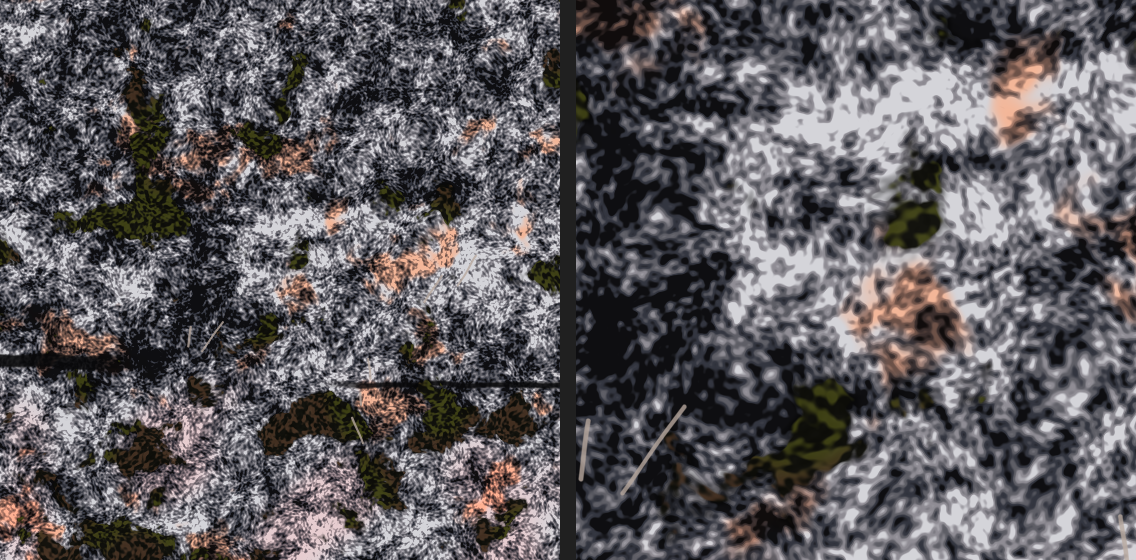
Left: the whole. Right: its middle third, enlarged.
Reproduce this texture procedurally as a WebGL 2 fragment shader.

```glsl
#version 300 es
precision highp float;
// Weathered granite ledges with a boulder, dark crevices, moss and twigs.
// Octaves of gradient noise drive a five-tone mineral ramp; broad shapes
// shift that tone, and thresholded noise lays moss and rust over it.

uniform vec2 u_resolution;
out vec4 fragColor;

const vec3 SOOT  = vec3(0.055, 0.055, 0.065);
const vec3 SLATE = vec3(0.20, 0.21, 0.25);
const vec3 GREY  = vec3(0.37, 0.37, 0.40);
const vec3 PALE  = vec3(0.56, 0.55, 0.58);
const vec3 CHALK = vec3(0.83, 0.83, 0.85);
const vec3 MOSS_SHADE = vec3(0.05, 0.05, 0.03);
const vec3 MOSS_GREEN = vec3(0.25, 0.26, 0.08);
const vec3 MOSS_BROWN = vec3(0.27, 0.19, 0.13);
const vec3 RUST_TINT  = vec3(1.15, 0.86, 0.70);
const vec3 PINK_TINT  = vec3(1.09, 0.97, 0.96);
const vec3 TWIG = vec3(0.72, 0.66, 0.62);

const float GRAIN_FREQ = 10.0;   // coarsest mineral octave
const float GRAIN_AMP  = 1.55;
const float GRAIN_GAIN = 1.1;    // finer octaves are stronger
const float MOSS_LEVEL = 0.43;   // higher leaves less moss
const int   TWIG_COUNT = 7;

vec2 hash2(vec2 cell) {
    uvec2 h = uvec2(ivec2(cell)) * uvec2(1597u, 3571u);
    h = (h.x ^ (h.y * 40503u)) * uvec2(48271u, 69621u);
    h = (h ^ (h >> 15u)) * 73939u;
    h = (h ^ (h >> 13u)) * 51787u;
    return vec2((h ^ (h >> 16u)) & 65535u) / 65535.0;
}

float cornerSlope(vec2 cell, vec2 offset) {
    float angle = 6.2832 * hash2(cell).x;
    return dot(vec2(cos(angle), sin(angle)), offset);
}

float gradientNoise(vec2 p) {
    vec2 i = floor(p), f = p - i;
    vec2 w = f * f * f * (f * (f * 6.0 - 15.0) + 10.0);
    vec2 e = vec2(1.0, 0.0);
    return mix(mix(cornerSlope(i, f), cornerSlope(i + e, f - e), w.x),
               mix(cornerSlope(i + e.yx, f - e.yx), cornerSlope(i + 1.0, f - 1.0), w.x), w.y);
}

// Sum of rotated octaves
float fractal(vec2 p, float freq, float amp, float gain, int octaves) {
    float sum = 0.0;
    mat2 turn = mat2(0.8, 0.6, -0.6, 0.8);
    for (int i = 0; i < octaves; i++) {
        sum += amp * gradientNoise(p * freq + float(i) * 17.3);
        p = turn * p;
        freq *= 2.1;
        amp *= gain;
    }
    return sum;
}

float bump(vec2 p, vec2 centre, vec2 size) {
    vec2 d = (p - centre) / size;
    return exp(-dot(d, d));
}

float roundBox(vec2 p, vec2 halfSize, float radius) {
    vec2 d = abs(p) - halfSize + radius;
    return length(max(d, 0.0)) + min(max(d.x, d.y), 0.0) - radius;
}

float segment(vec2 p, vec2 a, vec2 b) {
    vec2 ap = p - a, ab = b - a;
    return length(ap - ab * clamp(dot(ap, ab) / dot(ab, ab), 0.0, 1.0));
}

vec3 mineral(float tone) {
    vec3 c = mix(SOOT, SLATE, smoothstep(-1.45, -0.7, tone));
    c = mix(c, GREY, smoothstep(-0.65, 0.0, tone));
    c = mix(c, PALE, smoothstep(0.05, 0.75, tone));
    return mix(c, CHALK, smoothstep(0.8, 1.6, tone));
}

void main() {
    vec2 uv = gl_FragCoord.xy / u_resolution;
    float pixel = 1.0 / min(u_resolution.x, u_resolution.y);
    vec2 warp = vec2(gradientNoise(uv * 16.0), gradientNoise(uv * 16.0 + 41.0));
    vec2 p = uv + 0.014 * warp;
    float broad = gradientNoise(uv * 5.0 + 9.0);

    // Ledges and boulder: broad light and shade
    float boulder = roundBox(p - vec2(0.80, 0.472), vec2(0.375, 0.16), 0.13);
    float inside = smoothstep(0.012, -0.012, boulder);
    float rim = inside * smoothstep(-0.06, 0.0, boulder) * smoothstep(0.50, 0.62, p.y);
    float lower = smoothstep(0.36, 0.24, p.y);
    float shade = -0.05 + 0.9 * broad + 0.3 * lower;
    shade += inside * mix(-0.1, 0.6, smoothstep(0.33, 0.50, p.y)) + 0.55 * rim;
    shade -= 0.65 * bump(p, vec2(0.40, 0.66), vec2(0.55, 0.05)) * (1.0 - inside);
    shade -= 0.75 * bump(p, vec2(0.40, 0.42), vec2(0.10, 0.13)) * (1.0 - 0.6 * inside);
    shade -= 0.50 * bump(p, vec2(0.15, 0.36), vec2(0.30, 0.04));
    float tone = shade + fractal(p, GRAIN_FREQ, GRAIN_AMP, GRAIN_GAIN, 5);
    vec3 colour = mineral(tone);

    // Rust stains and a warm cast on the lowest ledge
    float stain = fractal(p + 3.7, 6.0, 1.0, 0.6, 4) + 0.3 * bump(p, vec2(0.85, 0.28), vec2(0.3, 0.04));
    colour *= mix(vec3(1.0), PINK_TINT, lower * smoothstep(-0.1, 0.3, broad));
    colour *= mix(vec3(1.0), RUST_TINT, smoothstep(0.28, 0.52, stain));

    // Crevices, broken in the middle
    float crackY = 0.355 - 0.042 * smoothstep(0.2, 0.6, uv.x) + 0.008 * warp.y;
    float gap = smoothstep(0.14, 0.26, abs(uv.x - 0.41));
    float thickness = mix(0.011, 0.004, smoothstep(0.2, 0.6, uv.x));
    float crack = gap * smoothstep(thickness + 0.004, thickness - 0.002, abs(uv.y - crackY));
    colour = mix(colour, SOOT * 0.6, 0.9 * crack);

    // Moss cushions with ragged edges and dark margins
    float moss = fractal(p + 5.3, 8.0, 1.0, 0.55, 5) - MOSS_LEVEL + 0.09 * lower;
    moss += 0.55 * bump(p, vec2(0.21, 0.59), vec2(0.14, 0.055));
    moss += 0.42 * bump(p, vec2(0.62, 0.235), vec2(0.40, 0.045));
    moss += 0.30 * bump(p, vec2(0.15, 0.10), vec2(0.13, 0.12));
    colour *= 1.0 - 0.45 * smoothstep(-0.12, 0.02, moss);
    float tufts = fractal(p + 1.9, 75.0, 1.0, 1.0, 2);
    float brown = smoothstep(-0.05, 0.15, gradientNoise(uv * 7.0 + 23.0) + 0.25 * lower - 0.05);
    vec3 mossColour = mix(MOSS_SHADE, mix(MOSS_GREEN, MOSS_BROWN, brown), smoothstep(-0.25, 0.4, tufts));
    colour = mix(colour, mossColour, 0.94 * smoothstep(-0.015, 0.045, moss));

    // Scattered dry twigs
    for (int i = 0; i < TWIG_COUNT; i++) {
        vec2 seed = hash2(vec2(i, 71)), lean = hash2(vec2(i, 113));
        vec2 root = vec2(0.3 + 0.55 * seed.x, 0.2 + 0.3 * seed.y);
        vec2 tip = root + vec2(lean.x - 0.5, 0.6) * (0.03 + 0.06 * lean.y);
        float d = segment(uv + 0.006 * warp, root, tip);
        colour = mix(colour, TWIG, 0.8 * (1.0 - smoothstep(0.0008, 0.0012 + pixel, d)));
    }
    fragColor = vec4(clamp(colour, 0.0, 1.0), 1.0);
}
```
